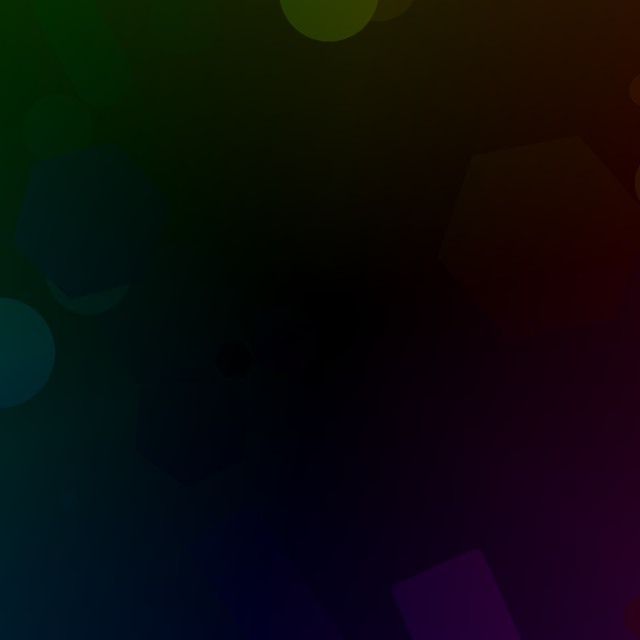
Write a WebGL 1 fragment shader that draws this background.

```glsl
precision highp float;

uniform vec2 u_resolution;

const float TAU = 6.28319;
const float EDGE = 0.0012;

// Saturated colour for a hue given in turns
vec3 hueColor(float hue) {
  return clamp(abs(mod(hue * 6.0 + vec3(0.0, 4.0, 2.0), 6.0) - 3.0) - 1.0, 0.0, 1.0);
}

// Dim colour wheel: hue follows the angle, brightness grows outward
vec3 wheel(vec2 p, float hueShift, float lift) {
  float hue = atan(p.y, p.x) / TAU - 0.062 + hueShift;
  float value = max(0.25 * length(p) - 0.01, 0.0) + lift;
  return hueColor(hue) * max(value, 0.0);
}

vec2 rotate(vec2 p, float angle) {
  float c = cos(angle);
  float s = sin(angle);
  return vec2(c * p.x + s * p.y, c * p.y - s * p.x);
}

// Distance functions
float circle(vec2 p, vec2 center, float radius) {
  return length(p - center) - radius;
}

float capsule(vec2 p, vec2 a, vec2 b, float radius) {
  vec2 ab = b - a;
  float t = clamp(dot(p - a, ab) / dot(ab, ab), 0.0, 1.0);
  return length(p - a - ab * t) - radius;
}

float box(vec2 p, vec2 center, vec2 halfSize, float angle, float corner) {
  vec2 q = abs(rotate(p - center, angle)) - halfSize + corner;
  return length(max(q, 0.0)) + min(max(q.x, q.y), 0.0) - corner;
}

float hexagon(vec2 p, vec2 center, float radius, float angle) {
  vec2 q = p - center;
  float sector = TAU / 6.0;
  float a = mod(atan(q.y, q.x) - angle, sector) - 0.5 * sector;
  return length(q) * cos(a) - radius * cos(0.5 * sector);
}

// Blends a translucent shape over the colour below
vec3 layer(vec3 base, float dist, vec3 tint, float opacity) {
  return mix(base, tint, opacity * (1.0 - smoothstep(-EDGE, EDGE, dist)));
}

void main() {
  vec2 p = (gl_FragCoord.xy - 0.5 * u_resolution) / min(u_resolution.x, u_resolution.y);
  vec3 color = wheel(p, 0.0, 0.0);

  // Green shapes, upper left
  vec3 greenTint = wheel(p, 0.03, 0.02);
  color = layer(color, capsule(p, vec2(-0.402, 0.494), vec2(-0.34, 0.379), 0.046), greenTint, 0.8);
  color = layer(color, box(p, vec2(-0.213, 0.47), vec2(0.053, 0.055), 0.0, 0.04), greenTint, 0.45);
  color = layer(color, circle(p, vec2(-0.409, 0.298), 0.055), greenTint, 0.6);

  // Teal and blue shapes, left
  vec3 tealTint = wheel(p, 0.075, 0.0);
  color = layer(color, hexagon(p, vec2(-0.229, 0.01), 0.125, 0.035), tealTint, 0.5);
  color = layer(color, hexagon(p, vec2(-0.2, -0.164), 0.098, 0.45), tealTint, 0.5);
  color = layer(color, circle(p, vec2(-0.361, 0.077), 0.068), wheel(p, 0.04, 0.03), 0.9);
  color = layer(color, hexagon(p, vec2(-0.357, 0.155), 0.128, 0.26), wheel(p, 0.09, -0.005), 0.95);
  color = layer(color, circle(p, vec2(-0.5, -0.051), 0.086), wheel(p, 0.045, 0.06), 1.0);
  color = layer(color, box(p, vec2(-0.393, -0.279), vec2(0.013), 0.1, 0.003), wheel(p, 0.0, 0.02), 0.5);

  // Dark spots near the center
  color = layer(color, circle(p, vec2(-0.055, -0.031), 0.053), wheel(p, 0.14, 0.01), 0.8);
  color = layer(color, hexagon(p, vec2(-0.134, -0.0625), 0.031, 0.1), wheel(p, 0.1, -0.015), 0.95);

  // Yellow discs, top
  color = layer(color, circle(p, vec2(0.092, 0.529), 0.062), wheel(p, 0.0, 0.04), 0.9);
  color = layer(color, circle(p, vec2(0.014, 0.513), 0.078), wheel(p, 0.03, 0.12), 1.0);

  // Warm shapes, right
  vec3 warmTint = wheel(p, 0.02, 0.05);
  color = layer(color, hexagon(p, vec2(0.349, 0.129), 0.169, 0.19), wheel(p, 0.03, 0.02), 0.8);
  color = layer(color, circle(p, vec2(0.548, 0.214), 0.056), wheel(p, 0.06, 0.05), 1.0);
  color = layer(color, circle(p, vec2(0.509, 0.359), 0.026), warmTint, 0.8);

  // Blue and violet shapes, bottom
  color = layer(color, box(p, vec2(-0.079, -0.436), vec2(0.062, 0.143), 0.61, 0.004), wheel(p, 0.02, 0.022), 0.8);
  color = layer(color, box(p, vec2(0.219, -0.475), vec2(0.077, 0.098), 0.42, 0.012), wheel(p, 0.02, 0.07), 1.0);
  color = layer(color, circle(p, vec2(0.509, -0.464), 0.035), wheel(p, 0.1, 0.01), 0.8);

  gl_FragColor = vec4(color, 1.0);
}
```
